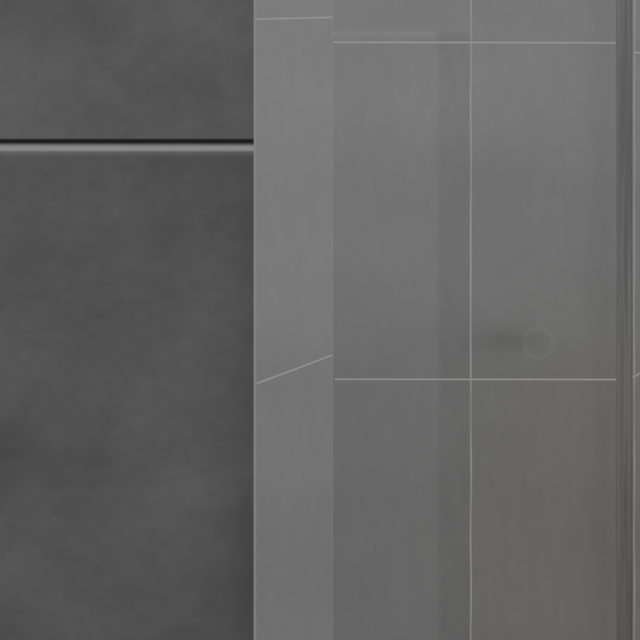
Reproduce this texture procedurally as a Shadertoy shader.

```glsl
#define SLAB_EDGE 0.397
#define STRIP_EDGE 0.5195
#define BAND_EDGE 0.685
#define SEAM_X 0.7357
#define POST_LEFT 0.9625
#define POST_RIGHT 0.987
#define LINE_WIDTH 0.0017
#define LINE_TONE 0.60
#define MOTTLE 0.085
#define GRAIN 0.028

float hash(vec2 p) {
    vec3 q = fract(vec3(p.xyx) * 0.1031);
    q += dot(q, q.yzx + 33.33);
    return fract((q.x + q.y) * q.z);
}

float noise(vec2 p) {
    vec2 i = floor(p), f = fract(p);
    f = f * f * (3.0 - 2.0 * f);
    return mix(mix(hash(i), hash(i + vec2(1, 0)), f.x),
               mix(hash(i + vec2(0, 1)), hash(i + vec2(1, 1)), f.x), f.y);
}

float fbm(vec2 p) {
    float sum = 0.0, amp = 0.5;
    for (int i = 0; i < 5; i++) {
        sum += amp * noise(p);
        p = mat2(1.6, 1.2, -1.2, 1.6) * p + 7.3;
        amp *= 0.5;
    }
    return sum;
}

float segment(vec2 p, vec2 a, vec2 b) {
    vec2 d = b - a;
    float h = clamp(dot(p - a, d) / dot(d, d), 0.0, 1.0);
    return length(p - a - d * h);
}

// Soft-edged stroke around a distance
float stroke(float d, float w) {
    float aa = 0.7 / iResolution.y;
    return 1.0 - smoothstep(w * 0.4 - aa, w + aa, abs(d));
}

float after(float edge, float x, float soft) {
    return smoothstep(edge - soft, edge + soft, x);
}

float glow(float d, float w) {
    return exp(-d * d / (w * w));
}

// Dark stone with cloudy mottling and a horizontal joint
float stone(vec2 p) {
    float tone = 0.312 + MOTTLE * (fbm(p * 7.0 + 3.0) - 0.48);
    tone += GRAIN * (fbm(p * vec2(55.0, 65.0)) - 0.48);
    tone += 0.018 * glow(length(p - vec2(0.18, 0.27)), 0.14);
    tone -= 0.025 * glow(length(p - vec2(0.34, 0.04)), 0.15);
    tone -= 0.018 * glow(p.x - SLAB_EDGE, 0.025);
    tone += 0.025 * after(0.775, p.y, 0.01);
    tone = mix(tone, 0.11, stroke(p.y - 0.7795, 0.0045));
    tone = mix(tone, 0.53, stroke(p.y - 0.7685, 0.0065));
    return tone + 0.05 * glow(p.y - 0.761, 0.004);
}

// Pale panels, dimming toward the floor
float panels(vec2 p) {
    float strip = mix(0.43, 0.485, smoothstep(0.05, 0.75, p.y));
    float inner = mix(0.396, 0.470, smoothstep(0.1, 0.9, p.y));
    float outer = mix(0.390, 0.468, smoothstep(0.15, 0.95, p.y));
    float tone = mix(strip, inner, after(STRIP_EDGE, p.x, 0.002));
    tone -= 0.022 * after(BAND_EDGE, p.x, 0.007) * (1.0 - after(0.948, p.y, 0.004));
    tone = mix(tone, outer, after(SEAM_X, p.x, 0.002));
    tone -= 0.018 * glow(p.x - 0.945, 0.025);

    // Reflected ledge and faint smudge
    float ledge = after(STRIP_EDGE, p.x, 0.002) * (1.0 - after(0.68, p.x, 0.01));
    tone += 0.025 * ledge * glow(p.y - 0.947, 0.006);
    vec2 s = p - vec2(0.785, 0.466);
    tone -= 0.035 * glow(length(s * vec2(0.35, 1.0)), 0.018) * (0.5 + fbm(p * vec2(18.0, 70.0)));
    tone += 0.018 * stroke(length(p - vec2(0.842, 0.464)) - 0.023, 0.004);
    tone += 0.035 * (fbm(p * vec2(4.0, 7.0)) - 0.48);
    tone += 0.015 * (fbm(p * vec2(90.0, 28.0)) - 0.48);

    // Streaked upright post
    float post = after(POST_LEFT, p.x, 0.002) * (1.0 - after(POST_RIGHT, p.x, 0.002));
    float streak = fbm(vec2(p.x * 180.0, p.y * 5.0));
    tone = mix(tone, mix(0.34, 0.39, p.y) + 0.13 * (streak - 0.48), post);
    return tone - 0.05 * glow(p.x - POST_RIGHT, 0.002);
}

// Thin bright joints between panels
float joints(vec2 p) {
    float d = segment(p, vec2(0.401, 0.970), vec2(0.519, 0.973));
    d = min(d, segment(p, vec2(0.402, 0.401), vec2(0.519, 0.445)));
    d = min(d, segment(p, vec2(0.522, 0.934), vec2(0.961, 0.933)));
    d = min(d, segment(p, vec2(0.524, 0.4075), vec2(0.962, 0.407)));
    d = min(d, segment(p, vec2(0.990, 0.411), vec2(1.01, 0.422)));
    d = min(d, segment(p, vec2(0.992, 0.918), vec2(1.01, 0.916)));
    float lines = 0.85 * stroke(d, LINE_WIDTH);
    float wear = 0.4 + 0.5 * noise(vec2(3.0, p.y * 14.0));
    float wobble = 0.0012 * (noise(vec2(9.0, p.y * 12.0)) - 0.5);
    lines = max(lines, wear * stroke(p.x - SEAM_X + wobble, LINE_WIDTH));
    lines = max(lines, 0.8 * wear * stroke(p.x - 0.991 + wobble, LINE_WIDTH));
    return max(lines, 0.15 * stroke(p.x - STRIP_EDGE, LINE_WIDTH));
}

void mainImage(out vec4 fragColor, in vec2 fragCoord) {
    vec2 p = fragCoord / iResolution.xy;
    float wall = mix(panels(p), LINE_TONE, joints(p));
    float tone = mix(stone(p), wall, after(SLAB_EDGE, p.x, 0.0015));
    tone = mix(tone, 0.53, 0.75 * stroke(p.x - SLAB_EDGE - 0.001, 0.0025));

    // Slight warmth at the lower right
    float warmth = after(0.75, p.x, 0.2) * (1.0 - after(0.45, p.y, 0.3));
    vec3 color = vec3(tone) + warmth * vec3(0.006, 0.0, -0.006);
    fragColor = vec4(color, 1.0);
}
```
